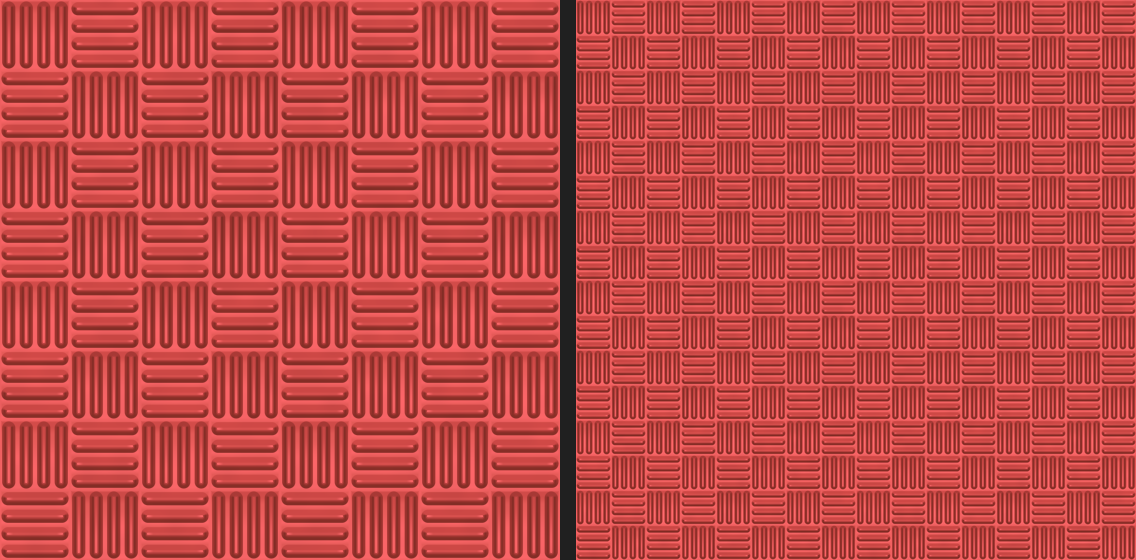
Left: one tile. Right: repeated 2 by 2.
A Shadertoy shader for this pattern:

```glsl
// Moulded basket-weave mat: a checkerboard of cells, each holding four rounded
// ribs, upright or level by turns. Every rib is a capsule distance shaded by its
// outward slope, with a bright crest, dark flanks and lightly varied tone.

const float CELLS = 8.0;         // cells across and down (even, so it tiles)
const float RIBS = 4.0;          // ribs in each cell
const float RADIUS = 0.094;      // rib half width, in cells
const float HALF_AXIS = 0.385;   // rib half length without its round ends
const float CREST = 0.17;        // crest half width, in rib radii
const float RIB_VARIATION = 0.03;
const float WEAR = 0.04;
const float WEAR_GRID = 32.0;    // noise lattice cells per canvas

const vec3 PINK  = vec3(0.97, 0.39, 0.40);
const vec3 LIGHT = vec3(0.89, 0.35, 0.34);
const vec3 UPPER = vec3(0.80, 0.28, 0.27);
const vec3 MID   = vec3(0.71, 0.25, 0.24);
const vec3 SIDE  = vec3(0.61, 0.20, 0.18);
const vec3 DARK  = vec3(0.52, 0.18, 0.15);

// Integer hash, 0 to 1
float hash(vec2 cell, float salt) {
    uvec3 k = uvec3(cell, salt);
    uint h = k.x * 1597u + k.y * 51749u + k.z * 3571u + 17u;
    h = (h ^ (h >> 15)) * 73529u;
    h = (h ^ (h >> 13)) * 92821u;
    h ^= h >> 16;
    return float(h & 65535u) / 65535.0;
}

// Value noise that wraps at the canvas edges
float wrappedNoise(vec2 uv) {
    vec2 g = uv * WEAR_GRID;
    vec2 i = floor(g), f = fract(g);
    f = f * f * (3.0 - 2.0 * f);
    vec2 a = mod(i, WEAR_GRID), b = mod(i + 1.0, WEAR_GRID);
    return mix(mix(hash(a, 9.0), hash(vec2(b.x, a.y), 9.0), f.x),
               mix(hash(vec2(a.x, b.y), 9.0), hash(b, 9.0), f.x), f.y);
}

// Floor between the ribs; p is centred on the nearest rib
vec3 floorColour(vec2 p, vec2 local, bool upright) {
    float edge = 0.5 - max(abs(local.x - 0.5), abs(local.y - 0.5));
    vec3 border = mix(PINK, LIGHT, 0.4);
    vec3 groove;
    if (upright) {
        // Shadow falls into the upper end of the groove
        groove = mix(PINK, LIGHT, smoothstep(-0.1, 0.3, p.y));
        groove = mix(groove, UPPER, 0.8 * smoothstep(0.28, 0.42, p.y));
    } else {
        // Bright under one rib, fading toward the top of the next
        float gap = clamp((abs(p.y) - RADIUS) / (0.5 / RIBS - RADIUS), 0.0, 1.0);
        float fade = p.y < 0.0 ? 0.5 * gap : 1.0 - 0.5 * gap;
        groove = mix(PINK, LIGHT, fade);
    }
    return mix(border, groove, smoothstep(0.0, 0.04, edge));
}

// Rib surface; off is the offset from its axis, rad its length in radii
vec3 ribColour(vec2 p, vec2 off, float rad, bool upright, float soft) {
    float lift = off.y / max(length(off), 0.0001);
    float facingUp = smoothstep(0.1, 0.7, lift);

    // Flanks, underside and top face
    vec3 flank = mix(DARK, SIDE, smoothstep(0.55, 0.8, rad));
    vec3 under = mix(SIDE, DARK, smoothstep(0.35, 0.7, rad));
    vec3 col = mix(flank, under, smoothstep(0.0, -0.8, lift));
    col = mix(col, upright ? mix(MID, SIDE, 0.5) : UPPER, facingUp);

    // Shoulder beside the crest
    float shoulder = 1.0 - smoothstep(0.26, 0.46, rad);
    col = mix(col, MID, shoulder * (upright ? 1.0 : 1.0 - facingUp));

    // Crest: brightens down an upright rib and at the tips of a level one
    vec3 crest = upright
        ? mix(UPPER, PINK, smoothstep(0.38, -0.25, p.y))
        : mix(mix(UPPER, LIGHT, 0.4), PINK, smoothstep(0.3, 0.39, abs(p.x)));
    return mix(col, crest, 1.0 - smoothstep(CREST - soft, CREST + soft, rad));
}

void mainImage(out vec4 fragColor, in vec2 fragCoord) {
    vec2 uv = fragCoord / iResolution.xy;
    float pixel = CELLS / min(iResolution.x, iResolution.y);

    // Checkerboard of cells
    vec2 cell = mod(floor(uv * CELLS), CELLS);
    vec2 local = fract(uv * CELLS);
    bool upright = mod(cell.x + cell.y, 2.0) > 0.5;

    // Nearest rib and its capsule distance
    float across = (upright ? local.x : local.y) * RIBS;
    float rib = floor(across);
    float side = (fract(across) - 0.5) / RIBS;
    vec2 p = upright ? vec2(side, local.y - 0.5) : vec2(local.x - 0.5, side);
    vec2 axis = upright ? vec2(0.0, 1.0) : vec2(1.0, 0.0);
    vec2 off = p - axis * clamp(dot(p, axis), -HALF_AXIS, HALF_AXIS);
    float dist = length(off) - RADIUS;

    // Shade the rib over the floor
    float soft = max(0.08, 0.6 * pixel / RADIUS);
    vec3 ribTone = ribColour(p, off, length(off) / RADIUS, upright, soft);
    ribTone *= 1.0 + RIB_VARIATION * (hash(cell, rib) - 0.5);
    float cover = 1.0 - smoothstep(-0.75 * pixel, 0.75 * pixel, dist);
    vec3 col = mix(floorColour(p, local, upright), ribTone, cover);

    // Faint mottling
    col *= 1.0 + WEAR * (wrappedNoise(uv) - 0.5);
    fragColor = vec4(col, 1.0);
}
```
